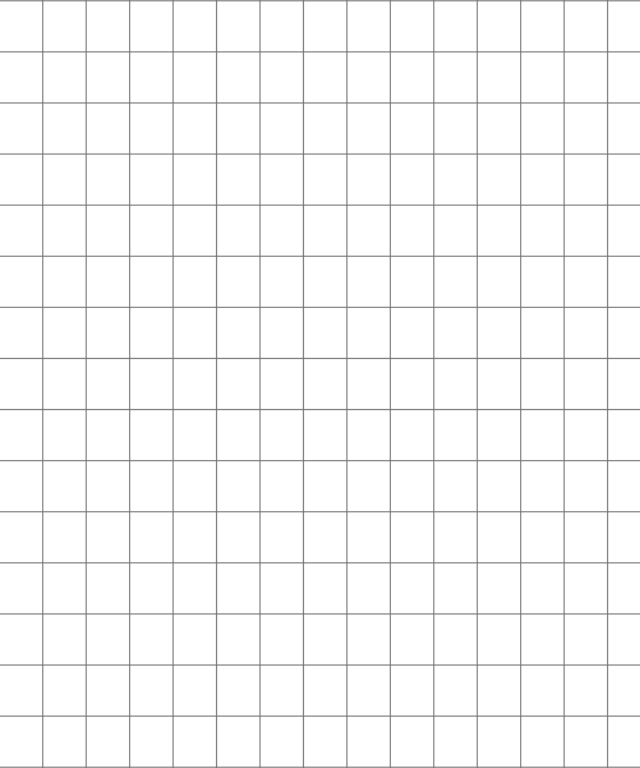
Give the GLSL for this pattern, as a WebGL 1 fragment shader.

```glsl
precision highp float;
// Thin grey ruled grid of slightly tall cells on white paper.

uniform vec2 u_resolution;

#define CELLS vec2(14.73, 15.03)        // repeats across and down
#define FIRST_LINE vec2(0.0668, 0.0010) // canvas position of one line per axis
#define LINE_WIDTH 0.00146              // in canvas heights
#define SOFTNESS 1.25                   // edge filter width in pixels
#define PAPER vec3(1.0)
#define INK vec3(0.45)

// Distance in pixels to the nearest vertical (x) and horizontal (y) line.
vec2 lineDistance(vec2 uv) {
  vec2 cell = (uv - FIRST_LINE) * CELLS;
  vec2 offset = abs(fract(cell + 0.5) - 0.5);
  return offset / CELLS * u_resolution;
}

// Share of a box filter that a line covers at the given distance.
vec2 lineCoverage(vec2 dist, float width) {
  vec2 overlap = 0.5 * (width + SOFTNESS) - dist;
  return clamp(overlap, 0.0, min(width, SOFTNESS)) / SOFTNESS;
}

void main() {
  vec2 uv = gl_FragCoord.xy / u_resolution;
  vec2 coverage = lineCoverage(lineDistance(uv), LINE_WIDTH * u_resolution.y);

  // Union of both line directions, slightly darker at crossings.
  float ink = 1.0 - (1.0 - coverage.x) * (1.0 - coverage.y);
  gl_FragColor = vec4(mix(PAPER, INK, ink), 1.0);
}
```
